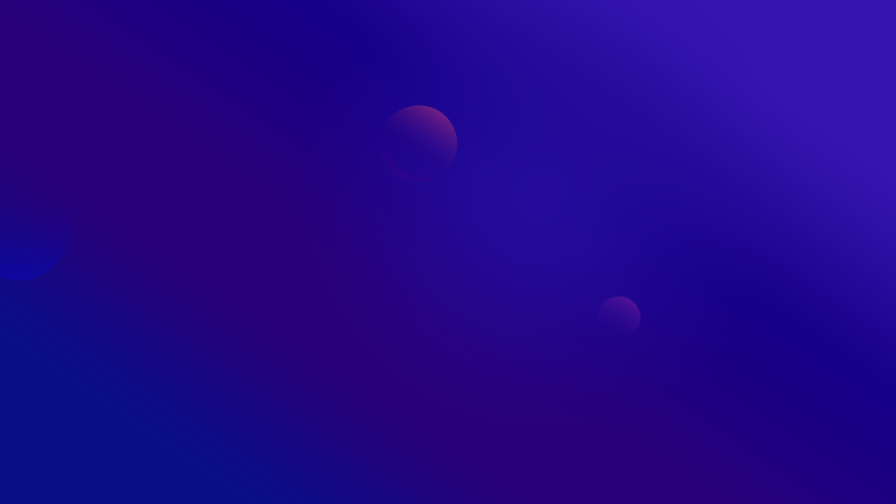
This background is drawn by a WebGL 2 fragment shader. Its source:

```glsl
#version 300 es
precision highp float;
// Deep blue and purple backdrop: a four-stop diagonal gradient with a soft
// round glow, and three translucent orbs lit from one side.
// Lengths are in units of the canvas height, origin at the lower left.

uniform vec2 u_resolution;
out vec4 fragColor;

const vec3 ROYAL_BLUE = vec3(0.035, 0.055, 0.535);
const vec3 PURPLE = vec3(0.157, 0.000, 0.475);
const vec3 DEEP_BLUE = vec3(0.088, 0.000, 0.530);
const vec3 VIOLET = vec3(0.203, 0.082, 0.685);
const vec3 GLOW_COLOR = vec3(0.148, 0.050, 0.620);
const vec3 PINK = vec3(0.580, 0.170, 0.520);
const vec3 ORCHID = vec3(0.400, 0.100, 0.600);
const vec3 ELECTRIC_BLUE = vec3(0.055, 0.025, 0.640);
const vec3 RIM_COLOR = vec3(0.280, 0.000, 0.540);

const vec2 GRADIENT_AXIS = vec2(0.56, 0.83);
const float BLUE_END = -0.56;
const float PURPLE_START = -0.22;
const float PURPLE_END = -0.06;
const float DEEP_BLUE_STOP = 0.32;
const float VIOLET_STOP = 0.70;
const vec2 GLOW_CENTER = vec2(1.076, 0.618);
const float GLOW_RADIUS = 0.50;

// Linear ramp from 0 at a to 1 at b
float ramp(float a, float b, float x) {
    return clamp((x - a) / (b - a), 0.0, 1.0);
}

// Ramp with slightly rounded ends
float softRamp(float a, float b, float x) {
    return mix(ramp(a, b, x), smoothstep(a, b, x), 0.5);
}

vec3 diagonalGradient(vec2 p) {
    float d = dot(p - vec2(0.0, 1.0), GRADIENT_AXIS);
    vec3 color = mix(ROYAL_BLUE, PURPLE, softRamp(BLUE_END, PURPLE_START, d));
    color = mix(color, DEEP_BLUE, softRamp(PURPLE_END, DEEP_BLUE_STOP, d));
    return mix(color, VIOLET, softRamp(DEEP_BLUE_STOP, VIOLET_STOP, d));
}

// Antialiased disc coverage
float disc(vec2 p, vec2 center, float radius) {
    float edge = 0.75 / u_resolution.y;
    return 1.0 - smoothstep(-edge, edge, length(p - center) - radius);
}

// Opacity of an orb that fades away from its lit side
float litOrb(vec2 p, vec2 center, float radius, vec2 light, float fade) {
    float facing = ramp(fade, 1.0, dot((p - center) / radius, normalize(light)));
    return disc(p, center, radius) * facing * facing;
}

// Opacity of a thin crescent along the inside of an orb
float crescent(vec2 p, vec2 center, float radius, vec2 side) {
    vec2 q = (p - center) / radius;
    float facing = smoothstep(0.3, 1.0, dot(q, normalize(side)));
    return disc(p, center, radius) * facing * smoothstep(0.6, 1.0, length(q));
}

void main() {
    vec2 p = gl_FragCoord.xy / u_resolution.y;
    vec3 color = diagonalGradient(p);

    // Soft glow right of the middle
    float glow = 1.0 - softRamp(0.0, GLOW_RADIUS, distance(p, GLOW_CENTER));
    color = mix(color, GLOW_COLOR, 0.9 * glow);

    // Large orb with a pink upper right edge and a faint lower rim
    vec2 largeOrb = vec2(0.831, 0.715);
    color = mix(color, PURPLE, 0.5 * litOrb(p, largeOrb, 0.076, vec2(0.3, 0.9), -1.0));
    color = mix(color, PINK, 0.7 * litOrb(p, largeOrb, 0.076, vec2(0.55, 0.8), -0.4));
    color = mix(color, RIM_COLOR, 0.3 * crescent(p, largeOrb, 0.076, vec2(-0.5, -0.85)));

    // Small orb, lit from the upper right
    color = mix(color, ORCHID, 0.7 * litOrb(p, vec2(1.228, 0.369), 0.043, vec2(0.5, 0.85), -1.0));

    // Blue orb at the left edge, lit from below
    color = mix(color, ELECTRIC_BLUE, 0.9 * litOrb(p, vec2(0.035, 0.553), 0.109, vec2(0.0, -1.0), -0.6));

    fragColor = vec4(color, 1.0);
}
```
